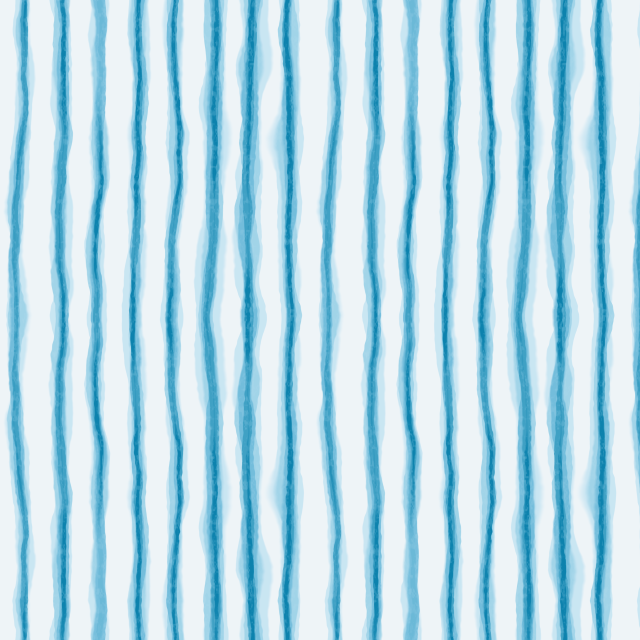
Write a WebGL 2 fragment shader that draws this pattern.

```glsl
#version 300 es
precision highp float;
// Wavy vertical watercolour stripes in blue: eight strokes per tile, mirrored top to bottom.

uniform vec2 u_resolution;
out vec4 fragColor;

const float PITCH = 0.061;    // distance between strokes
const float STROKES = 8.0;    // strokes in one tile
const int WASHES = 5;         // layers of paint, pale to dark

float hash(vec2 cell) {
    uvec2 q = uvec2(ivec2(cell)) * uvec2(1597334673u, 3812015801u);
    uint n = (q.x ^ q.y) * 1597334673u;
    n = (n ^ (n >> 15)) * 2246822519u;
    n ^= n >> 13;
    return float(n >> 8) / 16777216.0;
}

float noise(vec2 p) {
    vec2 i = floor(p), f = fract(p);
    f = f * f * (3.0 - 2.0 * f);
    return mix(mix(hash(i), hash(i + vec2(1, 0)), f.x),
               mix(hash(i + vec2(0, 1)), hash(i + vec2(1, 1)), f.x), f.y);
}

// Coverage of a band from -left to right with blurred edges
float band(float x, float left, float right, vec2 soft) {
    return smoothstep(-left - soft.x, -left + soft.x, x)
         * (1.0 - smoothstep(right - soft.y, right + soft.y, x));
}

// Extra swelling of the outer washes, as (left, right)
vec2 swelling(int id, float d) {
    // stroke, distance from the mirror axis, signed reach, height
    const vec4 bulges[7] = vec4[7](
        vec4(7, 0.275, -0.020, 0.035), vec4(6, 0.115, -0.008, 0.050),
        vec4(6, 0.400, 0.008, 0.040), vec4(5, 0.290, 0.006, 0.070),
        vec4(5, 0.270, -0.005, 0.040), vec4(0, 0.000, 0.007, 0.030),
        vec4(0, 0.370, 0.005, 0.030));
    vec2 swell = vec2(0);
    for (int i = 0; i < 7; i++) {
        vec4 b = bulges[i];
        float t = (d - b.y) / b.w;
        if (int(b.x) == id) swell += max(vec2(-b.z, b.z), 0.0) * exp(-t * t);
    }
    return swell;
}

vec3 paintStroke(vec3 color, vec2 p, float cell) {
    const float shift[8] = float[8](0.001, 0.004, 0.001, 0.001, -0.001, -0.004, -0.005, -0.005);
    const float drift[8] = float[8](0.005, 0.004, 0.005, 0.004, 0.002, 0.005, 0.001, 0.000);
    const float girth[8] = float[8](0.85, 0.98, 0.88, 0.95, 0.90, 1.15, 1.25, 1.05);
    const float halfWidth[WASHES] = float[WASHES](0.0142, 0.0112, 0.0080, 0.0050, 0.0022);
    const vec3 paint[WASHES] = vec3[WASHES](
        vec3(0.79, 0.90, 0.95), vec3(0.63, 0.83, 0.91), vec3(0.45, 0.74, 0.86),
        vec3(0.25, 0.63, 0.77), vec3(0.05, 0.51, 0.68));

    int id = int(mod(cell, STROKES));
    float row = float(id) * 40.0 + 3.0;
    float d = abs(p.y - 0.505);

    // Wandering centre line
    float x = p.x - (cell + 0.5) * PITCH - shift[id] + drift[id] * cos(6.2832 * d);
    x -= (noise(vec2(d * 9.0, row)) - 0.5) * 0.008;
    x -= (noise(vec2(d * 24.0, row + 1.0)) - 0.5) * 0.004;

    // Pigment strength along the stroke, weakest at the ends of the third one
    float tone = noise(vec2(d * 8.0, row + 2.0));
    float faded = id == 2 ? smoothstep(0.22, 0.36, d) : 0.0;
    vec2 swell = swelling(id, d);
    float grain = noise(vec2(x * 260.0 + row, p.y * 130.0 + 50.0));
    grain = 0.6 * grain + 0.4 * noise(vec2(x * 500.0 + row, p.y * 330.0 + 90.0));

    for (int k = 0; k < WASHES; k++) {
        float depth = float(k) / 4.0;
        float lane = row + 4.0 + float(k) * 5.0;

        // Lumpy, slightly ragged edges
        vec2 lump = vec2(noise(vec2(d * 18.0, lane)), noise(vec2(d * 18.0, lane + 1.0)));
        vec2 rag = vec2(noise(vec2(p.y * 130.0, lane)), noise(vec2(p.y * 130.0, lane + 1.0)));
        vec2 reach = halfWidth[k] * girth[id] * (0.55 + 0.9 * lump) + (rag - 0.5) * 0.0016;
        vec2 outer = swell * max(1.0 - 1.6 * depth, 0.0);
        reach += outer;

        // Edges alternate between crisp and bled
        vec2 wet = vec2(noise(vec2(d * 11.0, lane + 2.0)), noise(vec2(d * 11.0, lane + 3.0)));
        vec2 soft = mix(vec2(0.0006), vec2(0.0042 - 0.002 * depth), wet * wet);
        soft = max(soft + 0.35 * outer, 0.7 / u_resolution.x);

        // Dark lines run off centre and thin out where the pigment is weak
        float lean = (noise(vec2(d * 7.0, row + 30.0)) - 0.5) * 0.008 * depth;
        float strength = 1.0 - faded * smoothstep(0.4, 0.9, depth);
        if (k == WASHES - 1) {
            float core = smoothstep(0.15, 0.55, tone);
            reach *= 0.4 + 0.9 * core;
            strength *= 0.25 + 0.75 * core;
        }
        strength *= 1.0 - 0.45 * depth * smoothstep(0.4, 0.8, grain);
        color = mix(color, paint[k], strength * band(x - lean, reach.x, reach.y, soft));
    }
    return color;
}

void main() {
    vec2 p = gl_FragCoord.xy / u_resolution;
    vec3 color = vec3(0.932, 0.957, 0.970);
    float cell = floor(p.x / PITCH);
    for (float n = -1.0; n <= 1.0; n++) color = paintStroke(color, p, cell + n);
    fragColor = vec4(color, 1.0);
}
```
